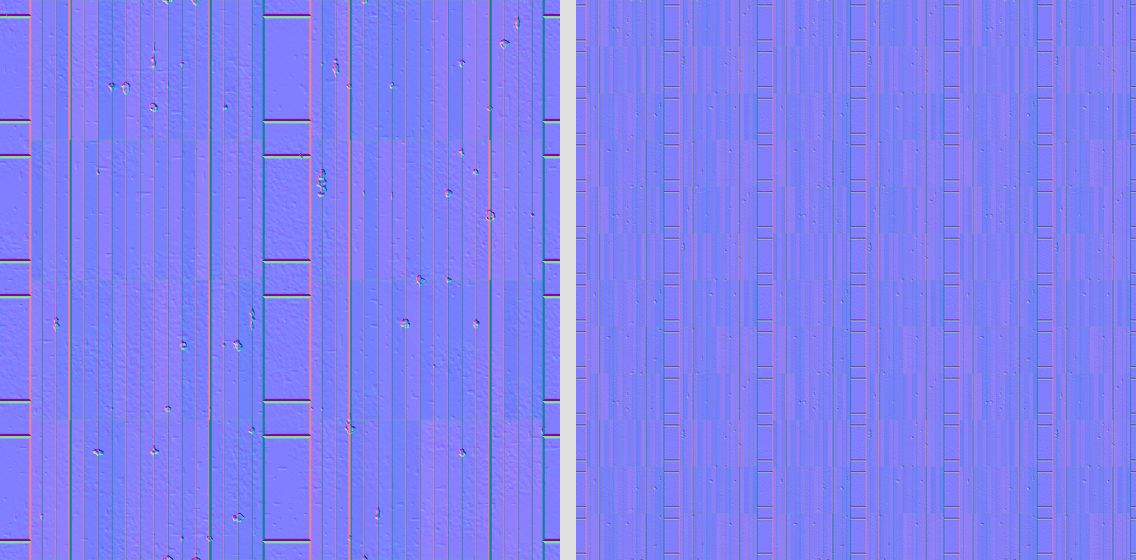
Left: one tile. Right: repeated 3 by 3.
A Shadertoy shader for this texture map:

```glsl
// Tangent-space normal map of narrow vertical wall slats in four courses, with two raised banded posts.

const float SLATS = 40.0;
const float COURSES = 4.0;
const float POSTS = 2.0;
const float POST_HALF = 0.0436;
const float BEVEL = 0.004;
const vec3 FACE_RIGHT = vec3(0.93, 0.50, 0.61);
const vec3 FACE_LEFT = vec3(0.05, 0.51, 0.60);
const vec3 FACE_UP = vec3(0.50, 0.92, 0.61);
const vec3 FACE_DOWN = vec3(0.51, 0.04, 0.57);

float hash(vec2 p, float seed) {
    vec3 q = fract(vec3(p.xyx) * 0.1031 + seed * 0.137);
    q += dot(q, q.yzx + 33.33);
    return fract((q.x + q.y) * q.z);
}

// Value noise that wraps after "period" cells
float noise(vec2 p, vec2 period, float seed) {
    vec2 i = floor(p), f = fract(p);
    f = f * f * (3.0 - 2.0 * f);
    vec2 a = mod(i, period), b = mod(i + 1.0, period);
    return mix(mix(hash(a, seed), hash(vec2(b.x, a.y), seed), f.x),
               mix(hash(vec2(a.x, b.y), seed), hash(b, seed), f.x), f.y);
}

float tiledNoise(vec2 uv, float cells, float seed) {
    return noise(uv * cells, vec2(cells), seed);
}

// Antialiased coverage of a signed distance that is positive inside
float cover(float d, float pixel) {
    return clamp(d / pixel + 0.5, 0.0, 1.0);
}

// Signed horizontal offset from the nearest post centre
float postOffset(float x) {
    return (fract(x * POSTS + 0.475) - 0.5) / POSTS;
}

// x: signed distance below the nearest post band, y: index of that band
vec2 postBand(float y) {
    float t = (1.0 - y) * COURSES + 0.51;
    float q = fract(t) - 0.5;
    float lower = step(0.0, q);
    float below = (q - (lower * 2.0 - 1.0) * 0.125) / COURSES;
    return vec2(below, mod(floor(t) * 2.0 + lower, 2.0 * COURSES));
}

// Depth of broken edges at distance d from a joint
float chip(float d, float chance, float jag) {
    float reach = 0.0075 * smoothstep(0.91, 1.0, chance);
    return smoothstep(0.0, 0.003, reach * (0.2 + 1.5 * jag) - d);
}

float relief(vec2 uv) {
    // Plaster grain, gathered in patches, with small pits
    float patchy = smoothstep(0.3, 0.85, tiledNoise(uv, 14.0, 1.0));
    float grain = tiledNoise(uv, 190.0, 2.0) + 0.5 * tiledNoise(uv, 310.0, 3.0);
    float pits = smoothstep(0.83, 0.98, tiledNoise(uv, 110.0, 4.0));
    float h = grain * (0.00012 + 0.0005 * patchy) - 0.0006 * pits;

    // Chips along slat joints and post bands
    float jag = tiledNoise(uv, 170.0, 5.0);
    float joint = floor(uv.x * SLATS + 0.5);
    float slatChip = chip(abs(uv.x - joint / SLATS),
        noise(vec2(joint, uv.y * 26.0), vec2(SLATS, 26.0), 6.0), jag);
    vec2 band = postBand(uv.y);
    float bandChip = chip(abs(band.x),
        noise(vec2(uv.x * 80.0, band.y), vec2(80.0, 2.0 * COURSES), 7.0), jag);
    float onPost = step(abs(postOffset(uv.x)), POST_HALF);
    float broken = mix(slatChip, bandChip, onPost);
    return h - broken * (0.0015 + 0.004 * tiledNoise(uv, 230.0, 8.0));
}

vec2 reliefSlope(vec2 uv) {
    vec2 e = vec2(0.001, 0.0);
    return vec2(relief(uv - e.xy) - relief(uv + e.xy),
                relief(uv - e.yx) - relief(uv + e.yx)) / (2.0 * e.x);
}

// V-shaped joint: left wall faces right, right wall faces left
vec3 groove(vec3 base, float x, float halfWidth, float shift, float pixel) {
    vec3 wall = mix(FACE_RIGHT, FACE_LEFT, cover(x - shift * halfWidth, pixel));
    return mix(base, wall, cover(halfWidth - abs(x), pixel));
}

void mainImage(out vec4 fragColor, in vec2 fragCoord) {
    vec2 uv = fragCoord / iResolution.xy;
    float pixel = 1.0 / iResolution.y;
    float px = postOffset(uv.x);
    float edge = POST_HALF - abs(px);
    float onPost = cover(edge, pixel);

    // Each slat leans a little to one side
    vec2 cell = floor(uv * vec2(SLATS, COURSES));
    vec2 lean = vec2(hash(cell, 9.0) - 0.5, 0.15 * (hash(cell, 10.0) - 0.5)) * 0.26;
    vec2 slope = reliefSlope(uv);
    vec2 tilt = mix(lean, vec2(0.01, -0.01), onPost) + slope;
    tilt *= 0.93 / max(0.93, length(tilt));
    vec3 surface = vec3(tilt, sqrt(1.0 - dot(tilt, tilt))) * 0.5 + 0.5;

    // Course seams, then slat joints with every tenth one wide
    float seam = (fract(uv.y * COURSES + 0.5) - 0.5) / COURSES;
    vec3 slats = mix(surface, vec3(0.43, 0.64, 0.66), 0.8 * cover(0.0008 - abs(seam), pixel));
    float joint = floor(uv.x * SLATS + 0.5);
    float wide = step(abs(mod(joint, 10.0) - 5.0), 0.1);
    float turn = mod(joint, 5.0);
    float thinShift = turn == 3.0 ? -0.9 : (turn == 1.0 || turn == 4.0 ? 0.8 : -0.1);
    float wideShift = 0.9 * (hash(vec2(mod(joint, SLATS), cell.y), 11.0) - 0.5);
    slats = groove(slats, uv.x - joint / SLATS, mix(0.0009, 0.0031, wide),
                   mix(thinShift, wideShift, wide), pixel);

    // Post with bevelled sides and mitred bands
    vec3 side = px < 0.0 ? FACE_LEFT : FACE_RIGHT;
    vec3 post = mix(surface, side, cover(BEVEL - edge, pixel));
    float below = postBand(uv.y).x;
    vec3 band = mix(FACE_DOWN, FACE_UP, cover(below, pixel));
    float bandMask = cover(min(BEVEL, edge) - abs(below), pixel);
    post = mix(post, band, bandMask);

    // Let broken edges show through the joints
    vec3 color = mix(slats, post, onPost);
    color = mix(color, surface, 0.6 * smoothstep(0.35, 0.9, length(slope)));
    fragColor = vec4(color, 1.0);
}
```
